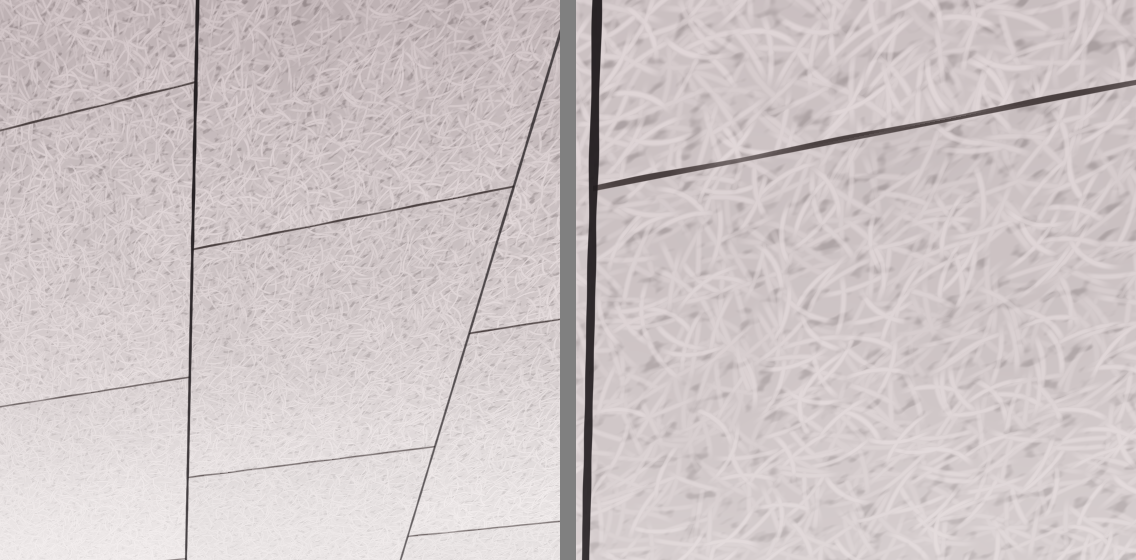
Left: the whole. Right: its middle third, enlarged.
Reproduce this texture procedurally as a Shadertoy shader.

```glsl
const vec3 SHADE_TOP = vec3(0.770, 0.722, 0.730);
const vec3 SHADE_MID = vec3(0.835, 0.798, 0.802);
const vec3 SHADE_LOW = vec3(0.925, 0.906, 0.906);
const vec3 LONG_INK = vec3(0.13, 0.11, 0.12);
const vec3 CROSS_INK = vec3(0.29, 0.25, 0.25);
const float FIBRE_CELLS = 18.0;
const int FIBRE_LAYERS = 6;

vec2 hash2(vec2 p) {
    vec3 q = fract(p.xyx * vec3(0.1031, 0.1030, 0.0973));
    q += dot(q, q.yzx + 33.33);
    return fract((q.xx + q.yz) * q.zy);
}

float cornerSlope(vec2 cell, vec2 offset) {
    float angle = 6.2832 * hash2(cell).x;
    return dot(vec2(cos(angle), sin(angle)), offset);
}

// Gradient noise, roughly -0.7 to 0.7
float noise(vec2 p) {
    vec2 i = floor(p), f = fract(p);
    vec2 s = f * f * f * (f * (f * 6.0 - 15.0) + 10.0);
    vec2 e = vec2(1.0, 0.0);
    float low = mix(cornerSlope(i, f), cornerSlope(i + e, f - e), s.x);
    float high = mix(cornerSlope(i + e.yx, f - e.yx), cornerSlope(i + 1.0, f - 1.0), s.x);
    return mix(low, high, s.y);
}

// Perspective ceiling plane: xy = panel coordinates, z = nearness
vec3 ceilingPlane(vec2 p) {
    float nearness = 2.315 + 0.1385 * p.x - p.y;
    float across = p.x - 0.3529 + 0.0208 * p.y;
    float along = p.y - 0.2331 + 0.248 * p.x;
    return vec3(vec2(3.69 * across, 3.22 * along) / nearness, nearness);
}

// One bent wood-wool strand with tapered ends
float strand(vec2 p, vec2 seed) {
    vec2 turn = hash2(seed + 17.3);
    float angle = 6.2832 * turn.x;
    p -= hash2(seed);
    p = mat2(cos(angle), sin(angle), -sin(angle), cos(angle)) * p;
    p.y += (turn.y - 0.5) * 0.7 * p.x * p.x;
    float body = 1.0 - smoothstep(0.015, 0.09, abs(p.y));
    float ends = 1.0 - smoothstep(0.4, 0.85, abs(p.x));
    return body * ends * mix(0.35, 1.0, turn.y);
}

float fibres(vec2 p) {
    float light = 0.0;
    for (int layer = 0; layer < FIBRE_LAYERS; layer++) {
        vec2 q = p + float(layer) * vec2(53.37, 91.71);
        vec2 cell = floor(q);
        for (int y = -1; y <= 1; y++)
        for (int x = -1; x <= 1; x++) {
            vec2 id = cell + vec2(x, y);
            light = max(light, strand(q - id, id));
        }
    }
    return light;
}

float pits(vec2 p) {
    vec2 q = vec2(p.x * 0.75 + p.y * 0.2, p.y);
    float grain = noise(q * 3.0) + 0.45 * noise(q * 6.3 + 11.0);
    return smoothstep(0.08, 0.58, grain);
}

float line(float dist, float halfWidth, float blur) {
    return 1.0 - smoothstep(halfWidth - blur, halfWidth + blur, dist);
}

float pixelsFrom(float offset, float coordinate) {
    return abs(offset) / length(vec2(dFdx(coordinate), dFdy(coordinate)));
}

void mainImage(out vec4 fragColor, in vec2 fragCoord) {
    vec2 p = fragCoord / iResolution.xy;
    p.y = 1.0 - p.y;
    float pixel = 1.0 / iResolution.y;
    vec3 plane = ceilingPlane(p);
    vec2 uv = plane.xy;
    float nearness = plane.z;
    float closeUp = smoothstep(1.15, 2.15, nearness);

    // Half-staggered panels
    float column = floor(uv.x);
    float row = uv.y + 0.5 * mod(column + 1.0, 2.0);
    vec2 panel = vec2(column, floor(row));
    float withinRow = fract(row);

    // Light falloff and differences between panels
    float fall = p.y + 0.05 * (p.x - 0.5);
    vec3 color = mix(SHADE_TOP, SHADE_MID, smoothstep(-0.1, 0.58, fall));
    color = mix(color, SHADE_LOW, smoothstep(0.48, 1.0, fall));
    color += 0.016 * (withinRow - 0.5) + 0.012 * (hash2(panel + 7.0).x - 0.5);
    color += 0.02 * closeUp * noise(uv * 5.0 + panel * 13.0);

    // Fibre surface, softer with distance
    vec2 weave = uv * FIBRE_CELLS + panel * 41.0;
    float contrast = mix(0.22, 1.0, closeUp);
    float light = fibres(weave);
    color += contrast * 0.085 * (light - 0.35);
    color -= contrast * 0.13 * pits(weave) * (1.0 - 0.7 * light);

    // Long seams with slightly ragged edges
    float seam = round(uv.x);
    float ragged = 1.0 + 0.35 * noise(vec2(uv.y * 14.0, seam * 9.0));
    float longDist = pixelsFrom(uv.x - seam, uv.x) * pixel;
    float longWidth = (0.00135 - 0.0003 * abs(seam)) * nearness * ragged;
    float longInk = (0.97 - 0.2 * abs(seam)) * mix(0.8, 1.0, closeUp);
    // Cross joints, thin and worn
    float wear = noise(vec2(uv.x * 9.0, panel.y * 5.0 + column * 3.0));
    float joint = row - round(row) + 0.0012 * wear;
    float crossDist = pixelsFrom(joint, uv.y) * pixel;
    float crossWidth = 0.00082 * nearness * (1.0 + 0.4 * wear);
    float crossInk = clamp(mix(0.5, 0.95, closeUp) + 0.4 * wear, 0.0, 1.0);

    color = mix(color, CROSS_INK, crossInk * line(crossDist, crossWidth, pixel * 0.8));
    color = mix(color, LONG_INK, longInk * line(longDist, longWidth, pixel * 0.8));
    fragColor = vec4(clamp(color, 0.0, 1.0), 1.0);
}
```
